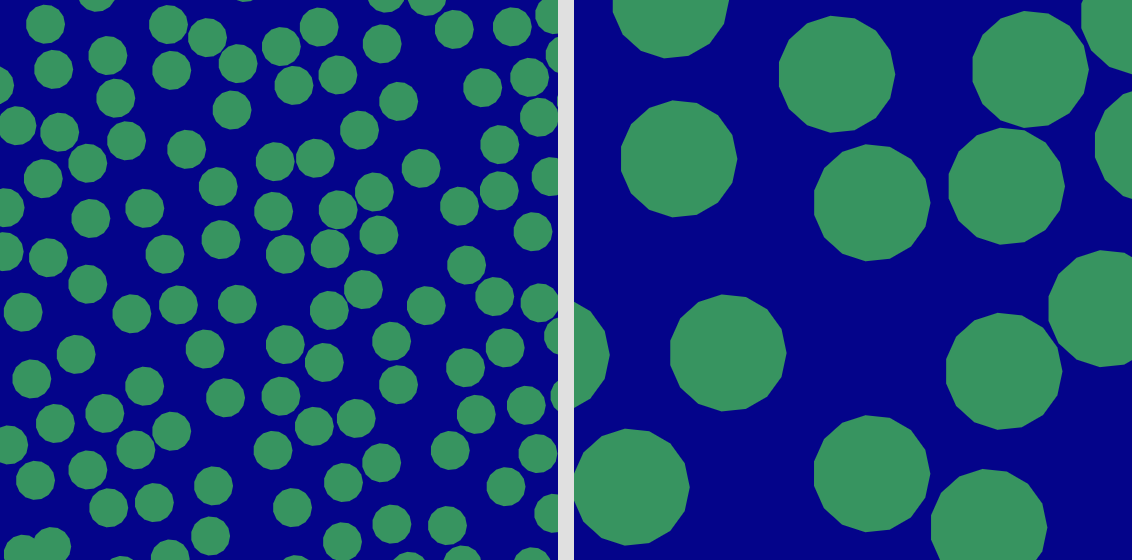
Left: the whole. Right: its middle third, enlarged.
Give the GLSL for this pattern, as a WebGL 1 fragment shader.

```glsl
precision highp float;
// Equal, faceted green discs scattered on deep blue without overlapping.
// Two interleaved grids hold one disc per cell: the first grid is placed freely,
// the second tries random spots until one is clear of its four neighbours.

uniform vec2 u_resolution;

#define RADIUS 0.035      // disc radius, in canvas heights
#define CELL 0.138        // grid spacing, sets the density
#define SIDES 15.0        // facets on each disc
#define MIN_GAP 1.01      // least centre distance, in diameters
#define TRIES 14          // attempts to place a second-grid disc
#define GRID_ANGLE 0.42   // turns the grids away from the canvas edges
#define SEED 3.7
#define GROUND vec3(0.016, 0.016, 0.540)
#define DISC vec3(0.215, 0.582, 0.375)

const float TAU = 6.2831853;

vec2 hash2(vec2 p) {
  p += SEED;
  vec2 k = vec2(dot(p, vec2(127.1, 311.7)), dot(p, vec2(269.5, 183.3)));
  return fract(sin(k) * 43758.545);
}

// Random offset that keeps a whole disc inside its cell.
vec2 jitter(vec2 key) {
  return (hash2(key) - 0.5) * (CELL - 2.0 * RADIUS);
}

vec2 firstCentre(vec2 cell) {
  return (cell + 0.5) * CELL + jitter(cell);
}

// Signed distance to a regular polygon, measured to its nearest facet.
float polygon(vec2 p) {
  float sector = TAU / SIDES;
  float a = mod(atan(p.y, p.x + 1e-6), sector) - 0.5 * sector;
  return length(p) * cos(a) - RADIUS * cos(0.5 * sector);
}

// Disc of the second grid, whose cells sit on the corners of the first.
float secondDisc(vec2 p) {
  vec2 cell = floor(p / CELL - 0.5);
  vec2 a = firstCentre(cell);
  vec2 b = firstCentre(cell + vec2(1.0, 0.0));
  vec2 c = firstCentre(cell + vec2(0.0, 1.0));
  vec2 d = firstCentre(cell + 1.0);
  for (int i = 0; i < TRIES; i++) {
    vec2 centre = (cell + 1.0) * CELL + jitter(cell + 31.3 + 7.9 * float(i));
    float nearest = min(min(distance(centre, a), distance(centre, b)),
                        min(distance(centre, c), distance(centre, d)));
    if (nearest > 2.0 * RADIUS * MIN_GAP) return polygon(p - centre);
  }
  return 1.0;  // no room: leave a gap
}

void main() {
  vec2 p = gl_FragCoord.xy / u_resolution.y;
  float c = cos(GRID_ANGLE), s = sin(GRID_ANGLE);
  p = mat2(c, s, -s, c) * p;

  float d = min(polygon(p - firstCentre(floor(p / CELL))), secondDisc(p));

  // One-pixel edge smoothing
  float cover = clamp(0.5 - d * u_resolution.y, 0.0, 1.0);
  gl_FragColor = vec4(mix(GROUND, DISC, cover), 1.0);
}
```
